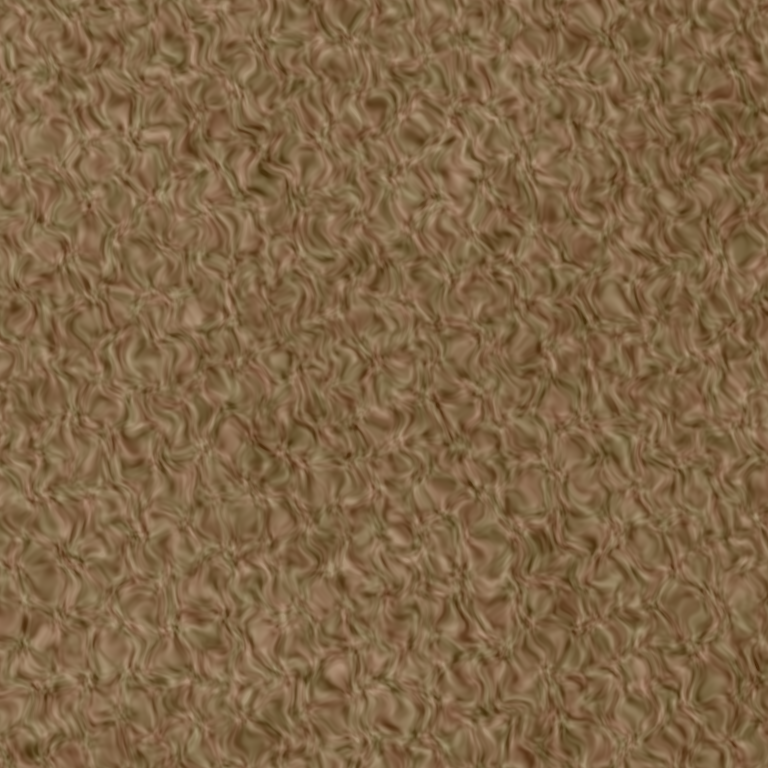
A WebGL 2 fragment shader for this texture:

```glsl
#version 300 es
precision highp float;
// Brown woven cloth with short, slanted, soft-edged fibres and small dark pits.
// Stretched gradient noise at several scales, over faint ribs and broad shading,
// is summed into one tone that picks a colour between shadow and highlight.

uniform vec2 u_resolution;
out vec4 fragColor;

const vec3 SHADOW = vec3(0.37, 0.26, 0.13);
const vec3 HIGHLIGHT = vec3(0.60, 0.50, 0.38);
const float MEAN_TONE = 0.58;
const float CONTRAST = 0.265;
const float LEAN = 0.31;                      // fibre tilt from vertical, radians
const vec2 FIBRE_FREQ = vec2(80.0, 38.0);     // across, along the fibres
const vec2 TUFT_FREQ = vec2(112.0, 68.0);
const vec2 FUZZ_FREQ = vec2(165.0, 115.0);
const float BLOTCH_FREQ = 13.0;
const float RIB_COUNT = 43.0;
const float WARP = 0.0045;
const float PIT_DEPTH = 0.45;
const float TINT = 0.012;

uint scramble(uint n) {
  n = (n ^ (n >> 16)) * 0x7feb352du;
  n = (n ^ (n >> 15)) * 0x846ca68bu;
  return n ^ (n >> 16);
}

vec2 gradientAt(vec2 cell) {
  ivec2 c = ivec2(cell);
  uint h = scramble(uint(c.x) + scramble(uint(c.y)));
  float angle = float(h >> 8) * (6.28318 / 16777216.0);
  return vec2(cos(angle), sin(angle));
}

// Gradient noise scaled to roughly unit standard deviation.
float noise(vec2 p) {
  vec2 cell = floor(p);
  vec2 f = p - cell;
  vec2 w = f * f * f * (f * (f * 6.0 - 15.0) + 10.0);
  float a = dot(gradientAt(cell), f);
  float b = dot(gradientAt(cell + vec2(1, 0)), f - vec2(1, 0));
  float c = dot(gradientAt(cell + vec2(0, 1)), f - vec2(0, 1));
  float d = dot(gradientAt(cell + vec2(1, 1)), f - vec2(1, 1));
  return mix(mix(a, b, w.x), mix(c, d, w.x), w.y) * 4.7;
}

// x runs across the fibres, y along them.
vec2 fibreSpace(vec2 p, float lean) {
  float c = cos(lean), s = sin(lean);
  return vec2(c * p.x + s * p.y, c * p.y - s * p.x);
}

void main() {
  vec2 p = gl_FragCoord.xy / u_resolution.y;

  // Bend the weave so the fibres stay irregular.
  vec2 bend = vec2(noise(p * 24.0 + 3.7), noise(p * 24.0 + 61.3));
  vec2 q = p + WARP * bend;
  vec2 weave = fibreSpace(q, LEAN);

  // Fibres from coarse to fine, each layer at a slightly different lean.
  float fibre = noise(weave * FIBRE_FREQ + 17.0);
  float tuft = noise(fibreSpace(q, LEAN + 0.17) * TUFT_FREQ + 143.0);
  float fuzz = noise(fibreSpace(q, LEAN - 0.22) * FUZZ_FREQ + 291.0);
  float rib = sin(6.28318 * weave.x * RIB_COUNT + 1.4 * noise(weave * 19.0 + 9.0));
  float grain = 0.62 * fibre + 0.52 * tuft + 0.27 * fuzz + 0.16 * rib;

  // Gaps between fibres sink into scattered dark pits.
  float pitZone = smoothstep(-0.6, 1.6, noise(weave * vec2(34.0, 25.0) + 77.0));
  float pit = smoothstep(0.7, 2.0, -grain) * pitZone;

  // Uneven pile and light falling off towards the lower right.
  float blotch = noise(p * BLOTCH_FREQ + 31.0);
  float shading = 0.28 * (p.y - p.x) + 0.15 * noise(p * 3.1 + 5.0);

  float tone = MEAN_TONE + CONTRAST * (grain + 0.2 * blotch + shading - PIT_DEPTH * pit);
  vec3 colour = mix(SHADOW, HIGHLIGHT, clamp(tone, -0.3, 1.3));

  // Slight drift between reddish and olive yarn.
  float drift = noise(weave * vec2(45.0, 30.0) + 201.0);
  colour += TINT * drift * vec3(0.7, -0.4, 0.2);

  fragColor = vec4(clamp(colour, 0.0, 1.0), 1.0);
}
```
